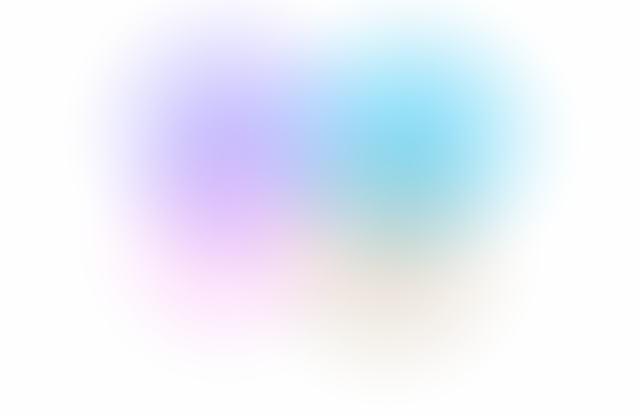
Give the GLSL for this background, as a Shadertoy shader.

```glsl
// Four soft pastel glows, violet, cyan, pink and peach, blended on white.

// Positions and radii are in canvas heights, measured from the centre.
const vec3 PAPER = vec3(0.997);

const vec2 VIOLET_CENTER = vec2(-0.219, 0.183);
const vec2 VIOLET_RADIUS = vec2(0.422, 0.402);
const vec3 VIOLET_TINT = vec3(0.80, 0.78, 1.0);

const vec2 CYAN_CENTER = vec2(0.213, 0.169);
const vec2 CYAN_RADIUS = vec2(0.442, 0.402);
const vec3 CYAN_TINT = vec3(0.57, 0.88, 0.98);

const vec2 PINK_CENTER = vec2(-0.229, -0.072);
const vec2 PINK_RADIUS = vec2(0.382);
const vec3 PINK_TINT = vec3(0.99, 0.87, 0.985);

const vec2 PEACH_CENTER = vec2(0.163, -0.112);
const vec2 PEACH_RADIUS = vec2(0.402);
const vec3 PEACH_TINT = vec3(0.92, 0.89, 0.85);

// Multiplying tint of a blurred ellipse, fading to white at its rim.
vec3 glow(vec2 p, vec2 center, vec2 radius, vec3 tint) {
    float strength = 1.0 - smoothstep(0.0, 1.0, length((p - center) / radius));
    return mix(vec3(1.0), tint, strength);
}

void mainImage(out vec4 fragColor, in vec2 fragCoord) {
    vec2 p = (fragCoord - 0.5 * iResolution.xy) / iResolution.y;

    // Layer the glows like translucent inks.
    vec3 color = PAPER;
    color *= glow(p, VIOLET_CENTER, VIOLET_RADIUS, VIOLET_TINT);
    color *= glow(p, CYAN_CENTER, CYAN_RADIUS, CYAN_TINT);
    color *= glow(p, PINK_CENTER, PINK_RADIUS, PINK_TINT);
    color *= glow(p, PEACH_CENTER, PEACH_RADIUS, PEACH_TINT);

    fragColor = vec4(color, 1.0);
}
```
